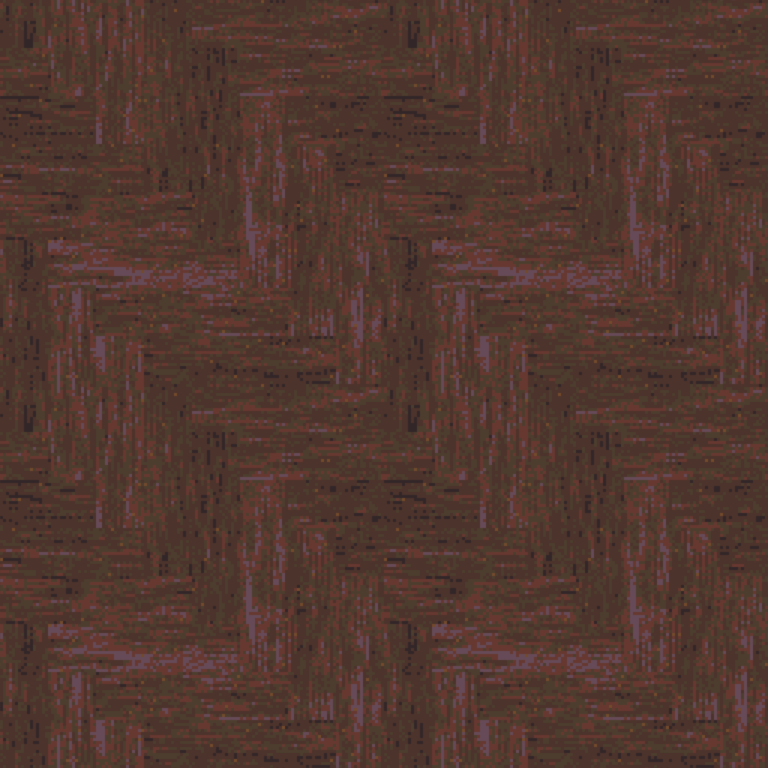
This texture is drawn by a Shadertoy shader. Its source:

```glsl
#define REPEATS 2.0
#define TILE_GRAINS 128.0
#define PLANK_WIDTH 16.0
#define PLANK_CELLS 4.0
#define STREAK_LENGTH 6.0
#define BAND_LENGTH 20.0
#define BAND_WIDTH 2.5
#define STREAK_AMOUNT 2.5
#define BAND_AMOUNT 2.2
#define SPECKLE_AMOUNT 1.4
#define SEAM_DEPTH 0.35

const vec3 INK    = vec3(0.20, 0.15, 0.16);
const vec3 BROWN  = vec3(0.30, 0.20, 0.17);
const vec3 OLIVE  = vec3(0.30, 0.24, 0.18);
const vec3 RED    = vec3(0.40, 0.22, 0.19);
const vec3 MAUVE  = vec3(0.40, 0.29, 0.34);
const vec3 ORANGE = vec3(0.45, 0.29, 0.17);

// Lightness of the planks in one repeat: eight rows, then eight columns
const float PLANK_TINT[16] = float[16](
    -0.40, -0.10, 0.70, -0.20, -0.25, -0.60, 0.25, 0.05,
    -0.40, 0.50, 0.45, -0.25, -0.40, 0.60, 0.25, 0.45);

float hash(vec2 p) {
    return fract(sin(dot(p, vec2(127.1, 311.7))) * 43758.5453);
}

float noise(vec2 p) {
    vec2 i = floor(p), f = fract(p);
    f = f * f * (3.0 - 2.0 * f);
    return mix(mix(hash(i), hash(i + vec2(1, 0)), f.x),
               mix(hash(i + vec2(0, 1)), hash(i + vec2(1, 1)), f.x), f.y);
}

// Herringbone: x along the plank, y across it, z the plank number
vec3 plankCoords(vec2 grain) {
    vec2 cell = floor(grain / PLANK_WIDTH);
    vec2 local = grain - cell * PLANK_WIDTH;
    float period = 2.0 * PLANK_CELLS;
    float place = mod(cell.x + cell.y + 5.0, period);
    if (place < PLANK_CELLS)
        return vec3(place * PLANK_WIDTH + local.x, local.y, cell.y);
    return vec3((place - PLANK_CELLS) * PLANK_WIDTH + local.y, local.x, period + cell.x);
}

// Colour of one wood grain, chosen by its lightness
vec3 grainColour(vec2 grain) {
    grain = mod(grain, TILE_GRAINS);
    vec3 plank = plankCoords(grain);
    float speckle = hash(grain + 0.37);

    float streak = noise(vec2(plank.x / STREAK_LENGTH, plank.y + PLANK_WIDTH * plank.z));
    float band = noise(vec2(plank.x / BAND_LENGTH + 50.0, plank.y / BAND_WIDTH + 19.0 * plank.z));
    float tone = PLANK_TINT[int(plank.z)]
               + STREAK_AMOUNT * (streak - 0.5)
               + BAND_AMOUNT * (band - 0.5)
               + SPECKLE_AMOUNT * (speckle - 0.5);

    // Slightly darker seam on one side and one end
    float lastAcross = PLANK_WIDTH - 1.0;
    float lastAlong = PLANK_WIDTH * PLANK_CELLS - 1.0;
    if (plank.y >= lastAcross || plank.x >= lastAlong) tone -= SEAM_DEPTH;

    vec3 colour = INK;
    if (tone > -1.85) colour = BROWN;
    if (tone > -0.27) colour = OLIVE;
    if (tone > 0.56) colour = RED;
    if (tone > 1.52) colour = MAUVE;
    if (hash(grain + 71.3) > 0.99) colour = ORANGE;
    return colour;
}

void mainImage(out vec4 fragColor, in vec2 fragCoord) {
    vec2 uv = fragCoord / iResolution.xy;
    vec2 p = uv * REPEATS * TILE_GRAINS - 0.5;
    vec2 base = floor(p);
    vec2 blend = smoothstep(0.2, 0.8, p - base);

    // Soft blend between neighbouring grains
    vec3 lower = mix(grainColour(base), grainColour(base + vec2(1, 0)), blend.x);
    vec3 upper = mix(grainColour(base + vec2(0, 1)), grainColour(base + vec2(1, 1)), blend.x);
    fragColor = vec4(mix(lower, upper, blend.y), 1.0);
}
```
